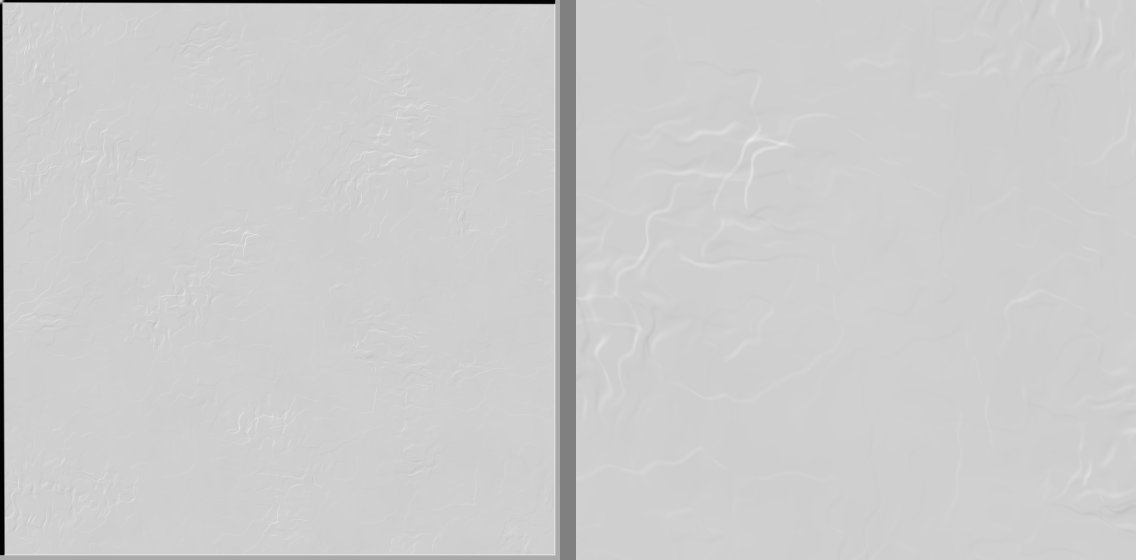
Left: the whole. Right: its middle third, enlarged.
This texture map is drawn by a three.js fragment shader. Its source:

```glsl
// Pale trowelled plaster panel: terraced, warped gradient noise makes thin
// overlapping plates and creases, lit as a relief from the lower right.
// A bevel frames it: black on the left and top, grey on the right and bottom.

varying vec2 vUv;

const vec3 PLASTER = vec3(0.812);
const vec3 RIM_GREY = vec3(0.67);
const vec3 RIM_GLINT = vec3(0.88);
const vec3 SHADOW = vec3(0.01);

const vec2 LIGHT_DIR = vec2(0.6, -0.8);
const float RELIEF_STEP = 0.0012;   // half the width of a lit edge
const float PLATE_GAIN = 0.055;
const float CHIP_GAIN = 0.032;
const float CREASE_GAIN = 0.075;
const float SWELL_GAIN = 0.008;
const float SHADE_RATIO = 0.55;     // dark sides are weaker than lit ones
const float RIM_WIDTH = 0.0095;

vec2 gradientAt(vec2 cell) {
  vec3 h = fract(cell.xyx * vec3(0.1031, 0.1030, 0.0973));
  h += dot(h, h.yzx + 33.33);
  float angle = 6.2832 * fract((h.x + h.y) * h.z);
  return vec2(cos(angle), sin(angle));
}

float noise(vec2 p) {
  vec2 i = floor(p), f = fract(p);
  vec2 u = f * f * f * (f * (f * 6.0 - 15.0) + 10.0);
  vec2 e = vec2(1.0, 0.0);
  float a = dot(gradientAt(i), f);
  float b = dot(gradientAt(i + e.xy), f - e.xy);
  float c = dot(gradientAt(i + e.yx), f - e.yx);
  float d = dot(gradientAt(i + e.xx), f - e.xx);
  return mix(mix(a, b, u.x), mix(c, d, u.x), u.y);
}

vec2 noise2(vec2 p) {
  return vec2(noise(p + 11.3), noise(p + 57.9));
}

// Flat levels joined by short steep steps
float terrace(float h, float stepWidth) {
  return floor(h) + smoothstep(0.0, stepWidth, fract(h));
}

// Heights of the large plates, the small chips and the creases
vec3 heights(vec2 p) {
  vec2 q = p + 0.016 * noise2(p * 24.0) + 0.010 * noise2(p * 58.0);
  float broad = noise(q * 7.0) + 0.4 * noise(q * 15.0 + 8.0);
  float plates = terrace(broad * 4.0, 0.09);
  float chips = terrace(noise(q * 17.0 + 31.0) * 3.0, 0.12);

  float upright = noise(q * vec2(80.0, 24.0) + 5.0);
  float level = noise(q * vec2(26.0, 75.0) + 91.0);
  float turn = smoothstep(-0.15, 0.15, noise(p * 4.5 + 70.0));
  float creases = smoothstep(-0.05, 0.3, mix(upright, level, turn));
  return vec3(plates, chips, creases);
}

float reliefLight(vec2 p) {
  vec2 d = LIGHT_DIR * RELIEF_STEP;
  vec3 slope = heights(p - d) - heights(p + d);
  slope *= mix(vec3(SHADE_RATIO), vec3(1.0), step(vec3(0.0), slope));

  // Worked patches fade into calm ones
  float patches = noise(p * 5.0 + 20.0) + 0.6 * noise(p * 13.0 + 44.0);
  float strong = smoothstep(-0.35, 0.5, patches);
  float rough = smoothstep(0.0, 0.55, patches);
  float broken = smoothstep(-0.4, 0.35, noise(p * 28.0 + 3.0));

  float light = slope.x * PLATE_GAIN * mix(0.25, 1.0, strong * broken);
  light += slope.y * CHIP_GAIN * mix(0.12, 1.0, strong) * broken;
  light += slope.z * CREASE_GAIN * mix(0.05, 1.0, rough);
  light += SWELL_GAIN * (noise(p * 9.0) + 0.7 * noise(p * vec2(38.0, 30.0)));
  return clamp(light, -0.12, 0.11);
}

vec3 addBevel(vec3 color, vec2 p) {
  // Black sides widen slightly away from the top left corner
  float leftWidth = mix(0.0085, 0.0045, p.y);
  float topWidth = mix(0.0045, 0.0075, p.x);
  float left = 1.0 - smoothstep(leftWidth - 0.002, leftWidth + 0.0015, p.x);
  float top = 1.0 - smoothstep(topWidth - 0.002, topWidth + 0.0015, 1.0 - p.y);
  float corner = smoothstep(0.002, 0.010, length(vec2(p.x, 1.0 - p.y)));
  color = mix(color, SHADOW, max(left, top) * corner);

  // Grey sides with a bright inner edge
  float depth = min(1.0 - p.x, p.y);
  float rim = 1.0 - smoothstep(RIM_WIDTH - 0.002, RIM_WIDTH, depth);
  float glint = 1.0 - smoothstep(0.0004, 0.0022, abs(depth - RIM_WIDTH));
  float clear = 1.0 - max(left, top);
  color = mix(color, RIM_GREY, rim);
  return mix(color, RIM_GLINT, glint * clear * 0.85);
}

void main() {
  vec3 color = PLASTER + reliefLight(vUv);
  gl_FragColor = vec4(addBevel(color, vUv), 1.0);
}
```
